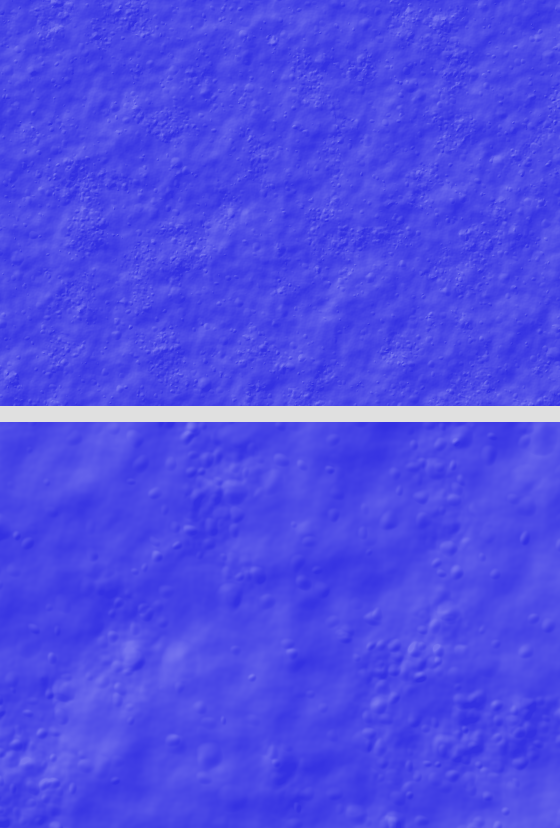
Top, the full canvas; bottom, a detail of the centre.
A Shadertoy shader for this texture map:

```glsl
// Blue painted plaster: soft swells, scattered pimples and rough clusters.
// A height field of layered gradient noise and cellular bumps is lit from
// the upper left by its slope toward the light.

const vec3  BASE_COLOR   = vec3(0.293, 0.283, 0.904);
const vec3  SHADE_COLOR  = vec3(0.041, 0.042, 0.0085); // change per unit of slope
const vec2  LIGHT_DIR    = vec2(-0.6, 0.8);
const float SLOPE_STEP   = 0.002;   // sampling distance, in canvas heights
const float SWELL_SCALE  = 7.0;     // broadest swells per canvas height
const float SWELL_GROWTH = 1.9;     // scale ratio of the octaves
const vec4  SWELL_SLOPES = vec4(0.50, 0.62, 0.62, 0.46);
const float BUMP_SCALE   = 27.0;    // cells of the largest pimples
const float BUMP_GROWTH  = 1.75;
const float BUMP_SLOPE   = 1.15;
const float PATCH_SCALE  = 5.5;     // size of the rough clusters
const float GRAIN_SCALE  = 150.0;
const float GRAIN_SLOPE  = 0.27;

// Integer hash: three random values in 0..1 per cell
vec3 hash3(vec2 cell, uint seed) {
    uvec3 v = uvec3(ivec3(ivec2(cell), 0)) + uvec3(0u, 0u, seed);
    v = v * 1664525u + 1013904223u;
    v += v.yzx * v.zxy;
    v ^= v >> 16u;
    v += v.yzx * v.zxy;
    return vec3(v >> 8u) / 16777216.0;
}

float cornerRamp(vec2 cell, vec2 offset, uint seed) {
    float angle = 6.28318 * hash3(cell, seed).x;
    return dot(vec2(cos(angle), sin(angle)), offset);
}

// Gradient noise, about -0.7..0.7
float gradientNoise(vec2 p, uint seed) {
    vec2 i = floor(p), f = p - i;
    vec2 w = f * f * f * (f * (f * 6.0 - 15.0) + 10.0);
    vec2 e = vec2(1.0, 0.0);
    float low  = mix(cornerRamp(i, f, seed),
                     cornerRamp(i + e.xy, f - e.xy, seed), w.x);
    float high = mix(cornerRamp(i + e.yx, f - e.yx, seed),
                     cornerRamp(i + e.xx, f - e.xx, seed), w.x);
    return mix(low, high, w.y);
}

// Cellular layer of round bumps; density is the chance that a cell holds one
float bumps(vec2 p, float density, uint seed) {
    vec2 home = floor(p);
    float height = 0.0;
    for (int y = -1; y <= 1; y++)
    for (int x = -1; x <= 1; x++) {
        vec2 cell = home + vec2(x, y);
        vec3 rnd = hash3(cell, seed);
        vec3 kind = hash3(cell, seed + 50u);
        vec2 d = p - cell - mix(vec2(0.1), vec2(0.9), rnd.xy);
        float radius = mix(0.28, 0.62, rnd.z);
        float dome = max(1.0 - dot(d, d) / (radius * radius), 0.0);
        float present = smoothstep(0.0, 0.15, density - kind.x);
        height += present * radius * mix(0.4, 1.2, kind.y) * dome * dome;
    }
    return height;
}

// Swells: each octave is turned against the last
float swells(vec2 p) {
    mat2 turn = mat2(0.8, 0.6, -0.6, 0.8);
    float height = 0.0, scale = SWELL_SCALE;
    for (int k = 0; k < 4; k++) {
        height += SWELL_SLOPES[k] / scale * gradientNoise(p * scale, uint(k));
        p = turn * p + 3.7;
        scale *= SWELL_GROWTH;
    }
    return height;
}

// Roughness 0..1: where the small bumps crowd together
float roughness(vec2 p) {
    float n = gradientNoise(p * PATCH_SCALE + 8.3, 20u)
            + 0.9 * gradientNoise(p * PATCH_SCALE * 2.6, 21u);
    return smoothstep(0.0, 0.5, n);
}

float surfaceHeight(vec2 p, float rough) {
    float height = swells(p);
    vec2 warped = p + 0.004 * vec2(gradientNoise(p * 60.0, 30u),
                                   gradientNoise(p * 60.0, 31u));
    float scale = BUMP_SCALE;
    for (uint k = 0u; k < 3u; k++) {
        float density = mix(0.2, 0.5 + 0.18 * float(k), rough);
        height += BUMP_SLOPE / scale * bumps(warped * scale + 5.1 * float(k), density, 40u + k);
        scale *= BUMP_GROWTH;
    }
    float grain = GRAIN_SLOPE * (0.6 + 1.1 * rough);
    return height + grain / GRAIN_SCALE * gradientNoise(p * GRAIN_SCALE, 35u);
}

void mainImage(out vec4 fragColor, in vec2 fragCoord) {
    vec2 p = fragCoord / iResolution.y + 2.0;
    float rough = roughness(p);

    // Slope rising away from the light is bright
    vec2 halfStep = 0.5 * SLOPE_STEP * LIGHT_DIR;
    float slope = (surfaceHeight(p - halfStep, rough)
                 - surfaceHeight(p + halfStep, rough)) / SLOPE_STEP;

    // Highlights reach a little further than shadows
    float shade = clamp(1.1 * slope + 0.07 * slope * slope, -2.2, 4.0);
    fragColor = vec4(BASE_COLOR + SHADE_COLOR * shade, 1.0);
}
```
